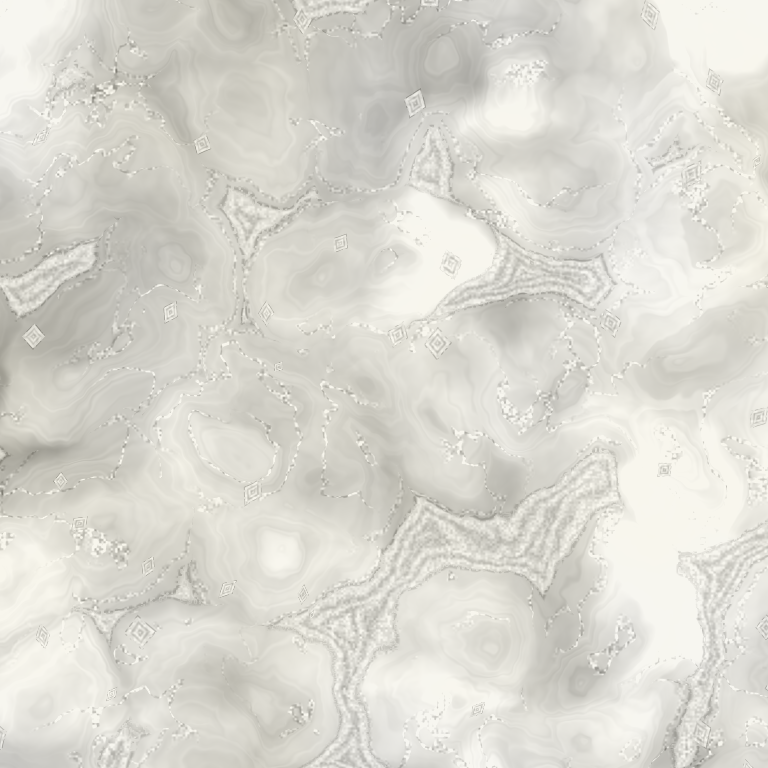
Reproduce this texture procedurally as a Shadertoy shader.

```glsl
float hash(vec2 p) {
    p = fract(p * vec2(0.1031, 0.1137));
    p += dot(p, p.yx + 33.33);
    return fract((p.x + p.y) * p.x * 17.3);
}

vec2 hash2(vec2 p) {
    return vec2(hash(p + 3.7), hash(p.yx + 71.3));
}

float noise(vec2 p) {
    vec2 i = floor(p), f = fract(p);
    f = f * f * (3.0 - 2.0 * f);
    return mix(mix(hash(i), hash(i + vec2(1, 0)), f.x),
               mix(hash(i + vec2(0, 1)), hash(i + vec2(1, 1)), f.x), f.y);
}

float fbm(vec2 p) {
    float sum = 0.0, amp = 0.5;
    for (int i = 0; i < 5; i++) {
        sum += amp * noise(p);
        p = mat2(1.6, 1.2, -1.2, 1.6) * p + 17.1;
        amp *= 0.5;
    }
    return sum / 0.97;
}

// Nearest distance, second distance and a random value of the nearest cell
vec3 cells(vec2 p) {
    vec2 base = floor(p);
    vec3 best = vec3(9.0, 9.0, 0.0);
    for (int y = -1; y <= 1; y++)
    for (int x = -1; x <= 1; x++) {
        vec2 id = base + vec2(x, y);
        float d = length(id + hash2(id) - p);
        if (d < best.x) best = vec3(d, best.x, hash(id + 19.5));
        else best.y = min(best.y, d);
    }
    return best;
}

// Scattered rhombs: 0 at the rim, 1 at the core, negative outside
float rhombs(vec2 p) {
    vec2 base = floor(p);
    float depth = -9.0;
    for (int y = -1; y <= 1; y++)
    for (int x = -1; x <= 1; x++) {
        vec2 id = base + vec2(x, y);
        if (hash(id + 5.1) > 0.42) continue;
        vec2 q = p - id - hash2(id + 40.0);
        float a = 1.4 * hash(id + 8.8) - 0.5;
        q = abs(mat2(cos(a), sin(a), -sin(a), cos(a)) * q);
        float size = mix(0.09, 0.2, hash(id + 2.2));
        q.x *= mix(1.0, 1.9, hash(id + 6.4));
        depth = max(depth, 1.0 - (q.x + q.y) / size);
    }
    return depth;
}

void mainImage(out vec4 fragColor, in vec2 fragCoord) {
    vec2 uv = fragCoord / min(iResolution.x, iResolution.y);
    vec2 warp = vec2(fbm(uv * 5.0 + 2.0), fbm(uv * 5.0 + 31.0)) - 0.5;
    vec2 p = uv + 0.15 * warp;
    vec3 cell = cells(p * 6.5 + 4.0);
    float gap = cell.y - cell.x;
    float relief = fbm(p * 7.0 + 50.0);
    float height = cell.x + 0.9 * relief;
    float grain = noise(uv * 330.0);

    // Soft clouds, pale lobes and shadowed valleys between them
    float tone = 0.835 + 0.42 * (fbm(uv * 3.2 + warp * 1.5 + 9.0) - 0.5);
    float lobe = smoothstep(0.0, 0.35, gap);
    tone += 0.13 * lobe * (cell.z - 0.45);
    float shade = smoothstep(0.5, 0.8, noise(uv * 4.5 + 13.0));
    tone -= 0.15 * shade * smoothstep(0.4, 0.0, gap);
    tone += 0.08 * smoothstep(0.55, 0.8, noise(uv * 5.0 + 61.0));

    // Agate banding, coarse and fine
    tone += 0.08 * (noise(vec2(height * 9.0, 3.0)) - 0.5);
    tone += 0.05 * (noise(vec2(height * 32.0, uv.x * 8.0)) - 0.5);
    tone += 0.025 * (fbm(p * 60.0) - 0.5);

    // Crumbly contour lines with light and dark specks
    float contour = abs(fract(relief * 5.0 + cell.x * 0.8) - 0.5);
    float crust = smoothstep(0.09, 0.01, contour) * smoothstep(0.35, 0.7, noise(uv * 13.0));
    tone += crust * (0.42 * (grain - 0.5) + 0.02);
    float rim = smoothstep(0.035, 0.0, abs(cell.x - 0.56 - 0.2 * cell.z));
    tone += 0.28 * rim * (grain - 0.5);

    // Cream stars at the cell junctions and nested rhombs
    float star = (cell.x - 0.74) / 0.22;
    float gem = max(star, rhombs((uv + 0.025 * warp) * 9.0));
    float body = smoothstep(-0.04, 0.08, gem);
    float ring = 0.5 + 0.5 * cos(gem * 15.0);
    float gemTone = mix(0.92, 0.77, ring * smoothstep(0.1, 0.4, gem));
    tone = mix(tone, gemTone + 0.18 * (grain - 0.5), 0.75 * body);
    float outline = smoothstep(0.14, 0.0, abs(gem));
    tone -= 0.16 * outline * smoothstep(0.3, 0.7, grain);

    // Warm and cool drift over a stone grey
    tone = clamp(tone, 0.5, 0.97);
    float warmth = noise(uv * 6.0 + 80.0) - 0.5 + 0.5 * (fbm(p * 20.0) - 0.5);
    vec3 stone = vec3(tone, tone - 0.006, tone - 0.035);
    stone += warmth * vec3(0.008, 0.002, -0.025);
    fragColor = vec4(stone, 1.0);
}
```
